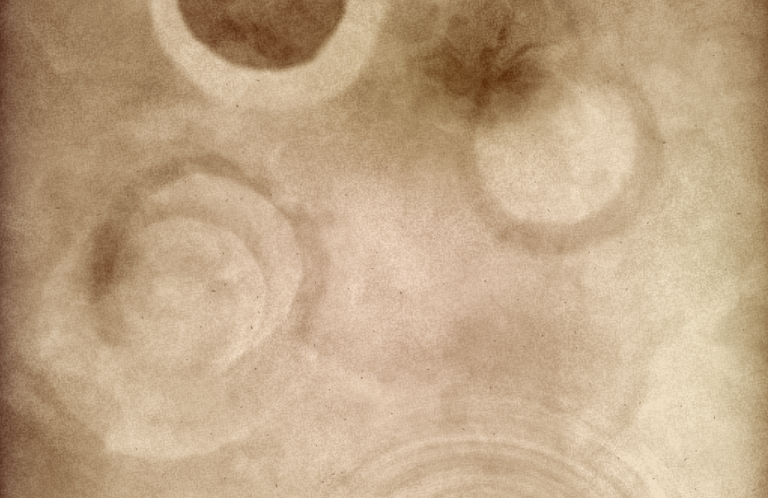
Reproduce this texture procedurally as a Shadertoy shader.

```glsl
// Aged sepia paper with soft cup-ring stains, brushed arcs, weave and specks.

const vec3 CREAM = vec3(0.94, 0.87, 0.77);
const vec3 TAN   = vec3(0.69, 0.58, 0.44);
const vec3 UMBER = vec3(0.42, 0.26, 0.14);

float hash(vec2 p) {
    vec3 q = fract(p.xyx * 0.1031);
    q += dot(q, q.yzx + 33.33);
    return fract((q.x + q.y) * q.z);
}

float noise(vec2 p) {
    vec2 i = floor(p), f = fract(p);
    f = f * f * (3.0 - 2.0 * f);
    return mix(mix(hash(i), hash(i + vec2(1, 0)), f.x),
               mix(hash(i + vec2(0, 1)), hash(i + vec2(1, 1)), f.x), f.y);
}

float fbm(vec2 p, int octaves) {
    float sum = 0.0, amp = 0.5, total = 0.0;
    for (int i = 0; i < octaves; i++) {
        sum += amp * noise(p);
        total += amp;
        amp *= 0.6;
        p = mat2(1.6, 1.2, -1.2, 1.6) * p + 17.3;
    }
    return sum / total;
}

// Soft shapes
float blob(vec2 p, vec2 center, vec2 radius) {
    vec2 q = (p - center) / radius;
    return exp(-dot(q, q));
}

float disc(vec2 p, vec2 center, float radius, float soft) {
    return 1.0 - smoothstep(radius - soft, radius + soft, length(p - center));
}

float crescent(vec2 p, vec2 center, float radius, vec2 cut, float cutRadius) {
    return disc(p, center, radius, 0.006) * (1.0 - disc(p, cut, cutRadius, 0.03));
}

// Brush hairs that follow circles around a center
float strokes(vec2 p, vec2 center, float density) {
    vec2 q = p - center;
    vec2 dir = q / (length(q) + 0.001);
    return fbm(vec2(length(q) * density, 9.0) + 2.5 * dir, 4) - 0.5;
}

// Sparse dark fibres, slightly elongated in random directions
float specks(vec2 p, float cells, float chance, float size, float pixel) {
    vec2 id = floor(p * cells);
    vec2 jitter = 0.2 + 0.6 * vec2(hash(id + 5.1), hash(id + 9.7));
    vec2 q = p - (id + jitter) / cells;
    float turn = 6.283 * hash(id + 3.3);
    q = mat2(cos(turn), sin(turn), -sin(turn), cos(turn)) * q;
    q.x *= 0.4 + 0.6 * hash(id + 7.9);
    return step(hash(id), chance) * (1.0 - smoothstep(size - pixel, size + pixel, length(q)));
}

// Stain depth: 0 is clean paper, 1 is the darkest brown
float stainDepth(vec2 p, float aspect) {
    vec2 warp = vec2(fbm(p * 6.0, 4), fbm(p * 6.0 + 31.0, 4)) - 0.5;
    vec2 w = p + 0.035 * warp;
    float cloud = fbm(p * 3.5 + 2.0 * warp, 5) - 0.5;
    float mottle = fbm(p * 18.0 + 3.0 * warp, 5) - 0.5;
    float d = 0.15 + 0.36 * cloud + 0.22 * mottle;

    // Burnt borders and broad clouds
    d += 0.24 * exp(-p.x / 0.025) + 0.46 * exp(-p.x / 0.20);
    d += 0.42 * exp((p.x - aspect) / 0.055) + 0.26 * exp((p.y - 1.0) / 0.22);
    d += 0.30 * blob(w, vec2(0.80, 0.77), vec2(0.25, 0.15));
    d += 0.26 * blob(w, vec2(0.29, 0.86), vec2(0.15, 0.13));
    d += 0.24 * blob(w, vec2(0.04, 0.04), vec2(0.16, 0.16));
    d += 0.18 * blob(w, vec2(1.02, 0.29), vec2(0.20, 0.10));
    d += 0.14 * blob(w, vec2(0.95, 0.04), vec2(0.20, 0.08));
    d -= 0.10 * blob(w, vec2(0.75, 0.48), vec2(0.12, 0.20));
    d -= 0.08 * blob(w, vec2(1.38, 0.30), vec2(0.14, 0.35));

    // Left ring, fading downwards, with overlapping pale petals
    vec2 left = vec2(0.417, 0.44);
    float ring = disc(w, left, 0.243, 0.014) - disc(w, left, 0.19, 0.04);
    d += 0.11 * ring * smoothstep(0.18, 0.42, p.y) * (0.9 + 2.0 * cloud);
    d += 0.26 * strokes(w, left, 26.0) * disc(w, left, 0.30, 0.06);
    d += 0.26 * blob(w, vec2(0.21, 0.47), vec2(0.06, 0.13));
    d += 0.08 * blob(w, left, vec2(0.2, 0.2));
    d -= 0.14 * crescent(w, vec2(0.42, 0.46), 0.185, vec2(0.37, 0.43), 0.17);
    d -= 0.13 * crescent(w, vec2(0.37, 0.40), 0.165, vec2(0.30, 0.36), 0.16);
    d -= 0.13 * blob(w, vec2(0.38, 0.35), vec2(0.10, 0.09));
    d -= 0.09 * crescent(w, vec2(0.34, 0.34), 0.26, vec2(0.39, 0.39), 0.26);

    // Right ring open at the top, pale pool and the smudge over it
    vec2 right = vec2(1.125, 0.69);
    ring = disc(w, right, 0.21, 0.014) - disc(w, right, 0.16, 0.04);
    d += 0.12 * ring * (1.0 - smoothstep(0.75, 0.95, p.y)) * (0.9 + 2.0 * cloud);
    d -= 0.17 * disc(w, vec2(1.115, 0.71), 0.165, 0.012) * (1.0 - smoothstep(0.72, 0.95, p.y));
    d += 0.14 * strokes(w, right, 24.0) * disc(w, right, 0.24, 0.05);
    d += 0.44 * blob(w, vec2(1.00, 0.92), vec2(0.15, 0.14)) * (1.0 + 1.5 * mottle);
    d += 0.22 * blob(w, vec2(1.02, 0.80), vec2(0.09, 0.08));

    // Dark pool inside a pale ring
    float saucer = disc(w, vec2(0.54, 1.02), 0.24, 0.014);
    d = mix(d, 0.24 + 0.3 * cloud + 0.3 * mottle, 0.85 * saucer);
    float pool = disc(w, vec2(0.53, 1.03), 0.170, 0.010);
    float notch = disc(w, vec2(0.68, 0.89), 0.045, 0.014);
    d = mix(d, 0.86 + 0.4 * cloud + 0.6 * mottle, pool * (1.0 - 0.85 * notch));

    // Wide brushed arcs at the foot
    vec2 foot = vec2(1.00, -0.26);
    d += 0.40 * strokes(p + 0.015 * warp, foot, 55.0) * disc(p, foot, 0.46, 0.12);
    return d;
}

void mainImage(out vec4 fragColor, in vec2 fragCoord) {
    vec2 p = fragCoord / iResolution.y;
    float aspect = iResolution.x / iResolution.y, pixel = 1.0 / iResolution.y;

    // Stain, patchy grain and woven texture
    float depth = stainDepth(p, aspect);
    float patches = 0.5 + fbm(p * 9.0 + 50.0, 3);
    depth += 0.05 * (fbm(p * 80.0, 2) - 0.5);
    depth += 0.15 * patches * (noise(p * 331.0) - 0.5);
    vec2 thread = 6.283 * 115.0 * mat2(0.8, 0.6, -0.6, 0.8) * p;
    depth += 0.018 * sin(thread.x) * sin(thread.y);

    vec3 color = mix(CREAM, TAN, clamp(depth * 2.0, 0.0, 1.0));
    color = mix(color, UMBER, clamp(depth * 2.0 - 1.0, 0.0, 1.2));

    // Rosy middle, olive top and right, greyed left border
    color += vec3(0.01, -0.014, 0.01) * blob(p, vec2(0.78, 0.42), vec2(0.35, 0.35));
    color -= vec3(0.01, 0.0, 0.035) * blob(p, vec2(0.88, 0.83), vec2(0.25, 0.2));
    color -= vec3(0.02, 0.0, 0.02) * blob(p, vec2(1.45, 0.4), vec2(0.16, 0.5));
    color += vec3(-0.01, 0.01, 0.06) * exp(-p.x / 0.05);

    float dirt = specks(p, 34.0, 0.08, 0.0008, pixel) + specks(p + 4.7, 13.0, 0.08, 0.0014, pixel);
    color = mix(color, UMBER * 0.8, 0.55 * min(dirt, 1.0));
    fragColor = vec4(clamp(color, 0.0, 1.0), 1.0);
}
```
